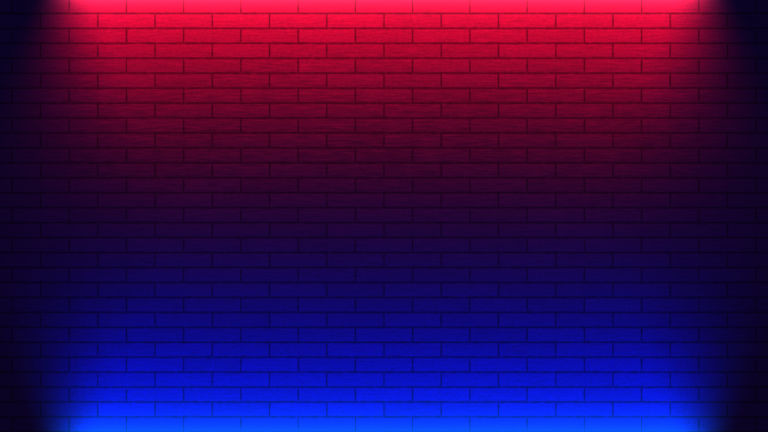
Write a WebGL 1 fragment shader that draws this background.

```glsl
precision highp float;
// Dark brick wall lit by a red neon tube above and a blue one below.

uniform vec2 u_resolution;

vec2 hash2(vec2 p) {
  p = vec2(dot(p, vec2(127.1, 311.7)), dot(p, vec2(269.5, 183.3)));
  return fract(sin(p) * 43758.5) * 2.0 - 1.0;
}

float gradientNoise(vec2 p) {
  vec2 i = floor(p), f = fract(p);
  vec2 w = f * f * f * (f * (f * 6.0 - 15.0) + 10.0);
  float a = dot(hash2(i), f);
  float b = dot(hash2(i + vec2(1.0, 0.0)), f - vec2(1.0, 0.0));
  float c = dot(hash2(i + vec2(0.0, 1.0)), f - vec2(0.0, 1.0));
  float d = dot(hash2(i + 1.0), f - 1.0);
  return mix(mix(a, b, w.x), mix(c, d, w.x), w.y);
}

// Horizontal reach of a tube: crisp ends close by, softer farther away
float tubeSpan(float x, float dist) {
  return 1.0 - smoothstep(0.66 - 0.5 * dist, 0.82 + 0.5 * dist, abs(x));
}

// Running-bond bricks: x is brightness, y is the tilt towards the upper tube
vec2 brickWall(vec2 p, float pixel) {
  vec2 size = vec2(0.1325, 0.0346);
  vec2 grid = vec2(p.x, 0.969 - p.y) / size;
  float row = floor(grid.y);
  grid.x += 0.5 * mod(row, 2.0);
  vec2 local = fract(grid);
  vec2 edge = (0.5 - abs(local - 0.5)) * size;
  float gap = min(edge.x * 1.2, edge.y) + 0.0018 * gradientNoise(p * 75.0);
  float face = smoothstep(0.0002 - 0.5 * pixel, 0.0036 + 0.5 * pixel, gap);

  float streaks = gradientNoise(p * vec2(24.0, 210.0));
  float grain = gradientNoise(p * vec2(120.0, 200.0) + 31.0);
  float tone = 1.0 + 0.03 * hash2(floor(grid)).x + 0.1 * streaks + 0.12 * grain;
  float tilt = face * (0.14 * (0.5 - local.y) + 0.25 * streaks);
  return vec2(mix(0.6, tone, face), tilt);
}

void main() {
  vec2 p = gl_FragCoord.xy / u_resolution.y;
  p.x -= 0.5 * u_resolution.x / u_resolution.y;
  float below = 1.0 - p.y;  // distance from the red tube
  float above = p.y;        // distance from the blue tube
  float redSpan = tubeSpan(p.x, below);
  float blueSpan = tubeSpan(p.x, above);
  vec2 wall = brickWall(p, 1.0 / u_resolution.y);

  // Light falling on the wall
  float red = exp(-3.2 * below - 2.6 * below * below) * redSpan;
  float blue = exp(-1.9 * above - 5.6 * above * above) * blueSpan;
  red *= 1.0 + wall.y * smoothstep(0.0, 0.35, below);
  vec3 ambient = mix(vec3(0.04, 0.012, 0.115), vec3(0.04, 0.01, 0.135),
                     smoothstep(0.45, 0.8, abs(p.x)));
  vec3 light = ambient + vec3(0.97, 0.02, 0.1) * red
             + vec3(-0.015, 0.045, 0.86) * blue;
  vec3 color = light * wall.x;

  // Bloom of the tubes, washing over the joints
  color += vec3(0.28, 0.17, 0.2) * exp(-40.0 * below) * redSpan;
  color += vec3(0.02, 0.3, 0.25) * exp(-20.0 * above) * blueSpan;

  gl_FragColor = vec4(clamp(color, 0.0, 1.0), 1.0);
}
```
